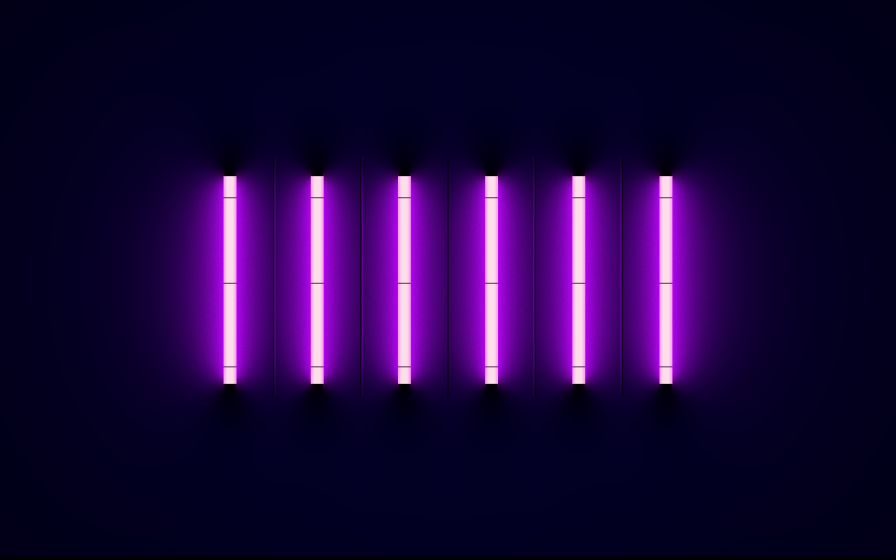
Reproduce this background procedurally as a WebGL 1 fragment shader.

```glsl
precision highp float;
// Six upright neon tubes glowing violet on a dark navy panelled wall.

uniform vec2 u_resolution;

// Lengths are fractions of the canvas height
#define SPACING 0.1557
#define TUBE_HALF vec2(0.0115, 0.1854)
#define CAP_HALF vec2(0.0100, 0.0060)
#define SEAM_HALF 0.2135
#define GLOW_NEAR 0.0375
#define GLOW_FAR 0.1100
#define GRAIN 0.06
#define NAVY vec3(0.006, 0.0, 0.138)
#define VIOLET vec3(1.0, 0.025, 1.16)
#define TUBE_CORE vec3(0.99, 0.87, 0.91)
#define TUBE_RIM vec3(0.98, 0.62, 0.95)

// Antialiased coverage of the region where d < 0
float cover(float d) {
  return clamp(0.5 - d * u_resolution.y, 0.0, 1.0);
}

float box(vec2 p, vec2 halfSize) {
  vec2 d = abs(p) - halfSize;
  return max(d.x, d.y);
}

float hash(vec2 p) {
  vec3 q = fract(vec3(p.xyx) * 0.1031);
  q += dot(q, q.yzx + 33.33);
  return fract((q.x + q.y) * q.z);
}

// Light on the wall from one tube; its ends open into soft fans
float tubeGlow(vec2 p) {
  float dx = abs(p.x);
  float away = max(dx - TUBE_HALF.x, 0.0);
  float strength = 0.38 * exp(-away / GLOW_NEAR) + 0.32 * exp(-away / GLOW_FAR);
  vec2 ends = p.y + vec2(1.0, -1.0) * TUBE_HALF.y;
  vec2 slope = ends / sqrt(ends * ends + dx * dx + 1e-6);
  float span = clamp(0.5 * (slope.x - slope.y), 0.0, 1.0);
  return strength * pow(span, 1.5);
}

void main() {
  vec2 uv = gl_FragCoord.xy / u_resolution;
  vec2 p = (gl_FragCoord.xy - 0.5 * u_resolution) / u_resolution.y;

  // Coordinates of the nearest tube
  float tubeId = clamp(floor(p.x / SPACING) + 0.5, -2.5, 2.5);
  vec2 t = vec2(p.x - tubeId * SPACING, p.y);
  float beyond = abs(t.y) - TUBE_HALF.y;

  // Wall with vignette and shadows behind the tube ends
  float vignette = 1.0 - 0.35 * smoothstep(0.4, 1.0, length(p * vec2(0.95, 1.15)));
  vec2 fan = vec2(t.x / (0.02 + 0.4 * max(beyond, 0.0)), beyond / 0.065);
  float shadow = exp(-dot(fan, fan)) * smoothstep(-0.02, 0.0, beyond);
  vec3 color = NAVY * vignette * (1.0 - 0.7 * shadow);

  // Violet glow with a faint grain
  float grain = 1.0 + GRAIN * (hash(floor(p * 480.0) + 900.0) - 0.5);
  color += VIOLET * tubeGlow(t) * grain;

  // Seams between panels, lit on the edge facing the centre
  float seamId = clamp(floor(p.x / SPACING + 0.5), -2.0, 2.0);
  vec2 s = vec2(p.x - seamId * SPACING, p.y - 0.0055);
  float lit = cover(box(s + vec2(sign(seamId) * 0.0022, 0.0), vec2(0.0016, SEAM_HALF)));
  float gap = cover(box(s, vec2(0.0013, SEAM_HALF)));
  float fade = 1.0 - 0.7 * smoothstep(0.15, SEAM_HALF, abs(s.y));
  color += VIOLET * 0.13 * lit * fade * min(abs(seamId), 1.0);
  color *= 1.0 - 0.55 * gap;

  // Black end caps
  float cap = cover(box(vec2(t.x, beyond - CAP_HALF.y), CAP_HALF));
  color = mix(color, vec3(0.008, 0.0, 0.02), 0.9 * cap);

  // Tube with pink rims and three thin rings
  float across = abs(t.x) / TUBE_HALF.x;
  vec3 tube = mix(TUBE_CORE, TUBE_RIM, smoothstep(0.35, 1.0, across));
  vec3 ringOffset = abs(t.y - vec3(0.147, -0.006, -0.155));
  float ring = cover(min(ringOffset.x, min(ringOffset.y, ringOffset.z)) - 0.0011);
  tube = mix(tube, vec3(0.3, 0.12, 0.32), 0.75 * ring);
  color = mix(color, tube, cover(box(t, TUBE_HALF)));

  // Dark strip along the floor
  color *= mix(0.2, 1.0, smoothstep(0.004, 0.010, uv.y));

  gl_FragColor = vec4(color, 1.0);
}
```
